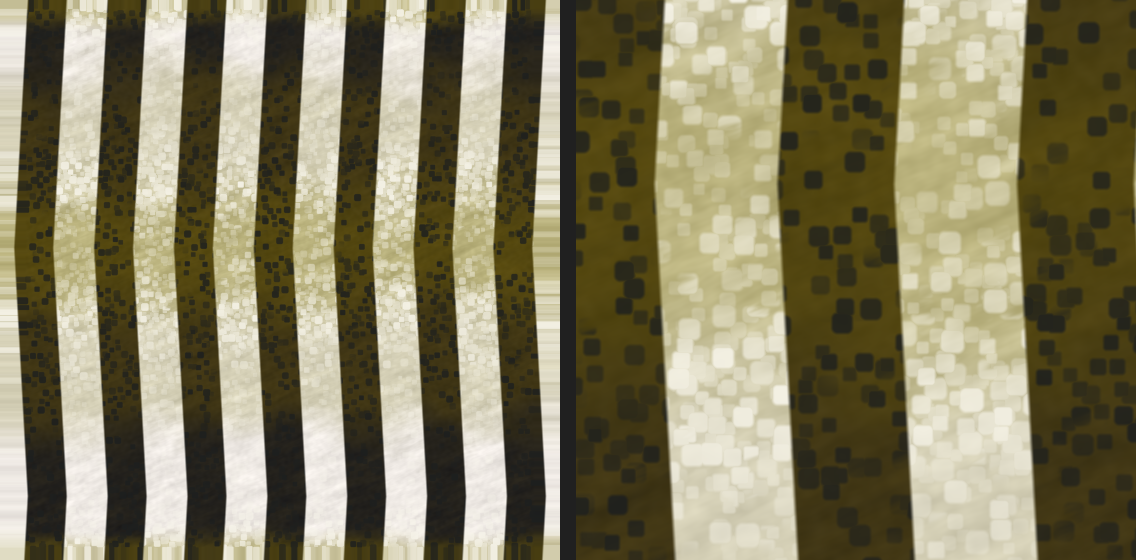
Left: the whole. Right: its middle third, enlarged.
Reproduce this pattern procedurally as a WebGL 1 fragment shader.

```glsl
precision highp float;

uniform vec2 u_resolution;

const float STRIPES = 7.013;
const float STRIPE_WIDTH = 0.0695;
const float BEND_Y = 0.557;
const float BEND_SPAN = 0.443;
const float BEND_SHIFT = 0.0242;

vec2 hash2(vec2 p) {
  vec3 q = fract(p.xyx * vec3(0.1031, 0.1030, 0.0973));
  q += dot(q, q.yzx + 33.33);
  return fract((q.xx + q.yz) * q.zy);
}

float gradientNoise(vec2 p) {
  vec2 i = floor(p);
  vec2 f = p - i;
  vec2 w = f * f * f * (f * (f * 6.0 - 15.0) + 10.0);
  float a = dot(hash2(i) * 2.0 - 1.0, f);
  float b = dot(hash2(i + vec2(1.0, 0.0)) * 2.0 - 1.0, f - vec2(1.0, 0.0));
  float c = dot(hash2(i + vec2(0.0, 1.0)) * 2.0 - 1.0, f - vec2(0.0, 1.0));
  float d = dot(hash2(i + 1.0) * 2.0 - 1.0, f - 1.0);
  return mix(mix(a, b, w.x), mix(c, d, w.x), w.y);
}

float fbm(vec2 p) {
  float sum = 0.0;
  float amplitude = 1.0;
  for (int i = 0; i < 4; i++) {
    sum += amplitude * gradientNoise(p);
    p = mat2(1.6, 1.2, -1.2, 1.6) * p + 7.3;
    amplitude *= 0.55;
  }
  return sum;
}

// Jittered, soft-cornered flecks; density is the chance of one per cell
float flecks(vec2 p, float cells, float density, float radius) {
  vec2 q = p * cells + 40.0;
  vec2 id = floor(q);
  vec2 f = q - id;
  float cover = 0.0;
  for (int j = -1; j <= 1; j++) {
    for (int i = -1; i <= 1; i++) {
      vec2 o = vec2(float(i), float(j));
      vec2 jitter = hash2(id + o);
      vec2 kind = hash2(id + o + 171.7);
      vec2 corner = max(abs(o + jitter - f) - 0.45 * radius, 0.0);
      float dist = length(corner) - radius * mix(0.2, 0.6, kind.y);
      float shape = 1.0 - smoothstep(-0.1, 0.14, dist);
      float present = smoothstep(-0.04, 0.04, density - kind.x);
      cover = max(cover, shape * present * mix(0.5, 1.0, jitter.y));
    }
  }
  return cover;
}

// Signed distance to a bent stripe, negative inside
float stripeDistance(vec2 p) {
  float fold = abs(mod(p.y - BEND_Y + BEND_SPAN, 2.0 * BEND_SPAN) - BEND_SPAN) / BEND_SPAN;
  float x = p.x - 0.0255 - 0.5 * STRIPE_WIDTH - BEND_SHIFT * fold;
  float offset = (fract(x * STRIPES + 0.5) - 0.5) / STRIPES;
  return abs(offset) - 0.5 * STRIPE_WIDTH;
}

// Three tones from the bend outward, returning to the first at the rim
vec3 bandTone(vec3 bend, vec3 middle, vec3 outer, float away, float rim) {
  vec3 tone = mix(bend, middle, smoothstep(0.02, 0.18, away));
  tone = mix(tone, outer, smoothstep(0.25, 0.38, away));
  return mix(tone, bend, 0.85 * rim);
}

void main() {
  vec2 uv = gl_FragCoord.xy / u_resolution;

  // Clamped surface coordinates leave smeared streaks at the borders
  vec2 p = clamp(uv, vec2(0.045, 0.022), vec2(0.955, 0.985));
  float cloud = fbm(p * vec2(5.0, 8.0) + 3.0);
  float brush = fbm(mat2(8.0, -22.0, 14.0, 45.0) * p + 19.0);
  float grain = gradientNoise(p * 110.0);

  // Bands of tone and fleck density
  float away = abs(p.y - BEND_Y) + 0.07 * cloud + 0.025 * brush;
  float edge = min(p.y, 1.0 - p.y) + 0.025 * cloud;
  float rim = 1.0 - smoothstep(0.008, 0.06, edge);
  float ring = (away - 0.12) / 0.07;
  float busy = max(exp(-ring * ring), 1.0 - smoothstep(0.03, 0.11, edge));

  // Pale ground with bright flecks
  vec3 pale = bandTone(vec3(0.72, 0.69, 0.48), vec3(0.83, 0.81, 0.71),
                       vec3(0.93, 0.91, 0.89), away, rim);
  pale += 0.09 * brush + 0.04 * grain;
  float bright = flecks(p, 88.0, 0.14 + 0.5 * busy, 0.6);
  float fine = flecks(p + 0.37, 125.0, 0.18 + 0.3 * busy, 0.6);
  pale = mix(pale, vec3(0.97, 0.96, 0.92), max(bright, 0.6 * fine) * (0.4 + 0.5 * busy));

  // Dark stripes with sooty flecks
  vec3 dark = bandTone(vec3(0.33, 0.28, 0.06), vec3(0.25, 0.21, 0.08),
                       vec3(0.14, 0.13, 0.11), away, rim);
  dark += vec3(0.05, 0.04, 0.01) * brush + 0.02 * grain;
  float soot = flecks(p + 0.71, 92.0, 0.24 + 0.25 * busy, 0.55);
  dark = mix(dark, vec3(0.11, 0.12, 0.12), 0.85 * soot);

  float soft = 0.0012 + 0.6 / u_resolution.x;
  float ground = smoothstep(-soft, soft, stripeDistance(uv));
  gl_FragColor = vec4(clamp(mix(dark, pale, ground), 0.0, 1.0), 1.0);
}
```
